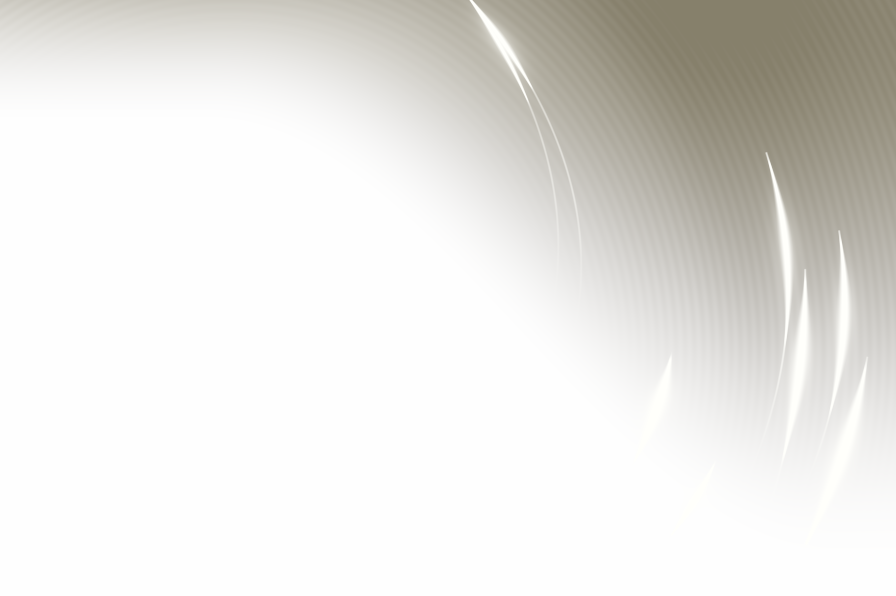
This background is drawn by a WebGL 2 fragment shader. Its source:

```glsl
#version 300 es
precision highp float;
// Soft white backdrop with an olive-grey shaded corner, fine rings and curved light streaks.

uniform vec2 u_resolution;
out vec4 fragColor;

// All lengths are in units of the canvas height.
const vec3 PAPER = vec3(0.996);
const vec3 OLIVE = vec3(0.525, 0.500, 0.420);
const vec3 STONE = vec3(0.530, 0.510, 0.475);
const vec3 LIGHT = vec3(1.0, 1.0, 0.985);

const vec2 RING_CENTER = vec2(0.39, 0.41);
const float RING_PERIOD = 0.0155;
const float RING_DEPTH = 0.022;
const float BAND_RADIUS = 0.85;
const float BAND_DEPTH = 0.07;

const float THREAD_WIDTH = 0.0014;
const float GLOW_WIDTH = 0.010;
const int STREAKS = 8;

// Streak ends: top x, top y, bottom x, bottom y
const vec4 ENDS[STREAKS] = vec4[](
    vec4(0.782, 1.010, 0.961, 0.431),
    vec4(0.782, 1.010, 0.925, 0.471),
    vec4(1.286, 0.743, 1.245, 0.176),
    vec4(1.351, 0.547, 1.284, 0.127),
    vec4(1.408, 0.612, 1.339, 0.157),
    vec4(1.455, 0.400, 1.353, 0.088),
    vec4(1.127, 0.408, 1.059, 0.215),
    vec4(1.200, 0.225, 1.108, 0.078));

// Streak form: sideways bow, body half width, place of widest point, thread strength
const vec4 FORMS[STREAKS] = vec4[](
    vec4(0.078, 0.007, 0.13, 0.50),
    vec4(0.063, 0.005, 0.16, 0.45),
    vec4(0.055, 0.011, 0.27, 0.65),
    vec4(0.018, 0.016, 0.36, 0.60),
    vec4(0.035, 0.013, 0.32, 0.60),
    vec4(0.012, 0.018, 0.50, 0.40),
    vec4(0.008, 0.018, 0.45, 0.00),
    vec4(0.006, 0.009, 0.40, 0.20));

// Shade falls from the top edge; it is deeper and reaches lower on the right.
float shadeAmount(vec2 p, float depth) {
    float top = 0.45 + 0.55 * smoothstep(0.4, 1.2, p.x)
              - 0.08 * smoothstep(1.25, 1.5, p.x);
    float steepFall = pow(1.0 - min(depth, 1.0), 1.75);
    float softFall = 1.0 - smoothstep(0.0, 1.05, depth);
    return top * mix(steepFall, softFall, smoothstep(0.5, 1.2, p.x));
}

// Concentric ripples plus one broad step in tone
float ringShade(vec2 p) {
    float radius = length(p - RING_CENTER);
    float ripple = cos(6.28318 * radius / RING_PERIOD);
    float visible = smoothstep(0.45, 0.8, radius);
    float band = smoothstep(-0.10, 0.04, radius - BAND_RADIUS) - 0.5;
    return RING_DEPTH * ripple * visible + BAND_DEPTH * band * visible;
}

// Coverage of one bowed streak: tapered body, thin thread and halo
float streakLight(vec2 p, vec4 ends, vec4 form, float pixel) {
    float height = ends.y - ends.w;
    float t = (ends.y - p.y) / height;
    float s = clamp(t, 0.0, 1.0);
    float pathX = mix(ends.x, ends.z, s) + form.x * 4.0 * s * (1.0 - s);
    float slope = (ends.z - ends.x + form.x * 4.0 * (1.0 - 2.0 * s)) / height;
    float outside = max(abs(t - 0.5) - 0.5, 0.0) * height;
    float dist = length(vec2((p.x - pathX) * inversesqrt(1.0 + slope * slope), outside));

    float peak = form.z;
    float taper = smoothstep(-0.1 * peak, peak, s)
                * (1.0 - smoothstep(peak, 2.3 * peak, s));
    float halfWidth = form.y * taper;
    float body = 1.0 - smoothstep(halfWidth * 0.25, halfWidth + pixel, dist);
    body *= smoothstep(0.0, 0.12, taper);
    float thread = 1.0 - smoothstep(0.0, THREAD_WIDTH + pixel, dist);
    thread *= form.w * (1.0 - smoothstep(0.55, 1.0, s));
    float halo = 0.35 * taper * exp(-max(dist - halfWidth, 0.0) / GLOW_WIDTH);
    return 1.0 - (1.0 - body) * (1.0 - thread) * (1.0 - halo);
}

void main() {
    vec2 p = gl_FragCoord.xy / u_resolution.y;
    float pixel = 1.0 / u_resolution.y;

    // Backdrop
    float reach = 0.21 + 0.70 * smoothstep(0.35, 1.4, p.x);
    float depth = (1.0 - p.y) / reach;
    float shade = shadeAmount(p, depth);
    shade += ringShade(p) * smoothstep(0.0, 0.4, shade);
    vec3 tint = mix(OLIVE, STONE, smoothstep(0.15, 0.75, depth));
    vec3 color = mix(PAPER, tint, clamp(shade, 0.0, 1.0));

    // Light streaks
    float dimming = 1.0;
    for (int i = 0; i < STREAKS; i++) {
        dimming *= 1.0 - streakLight(p, ENDS[i], FORMS[i], pixel);
    }
    color = mix(color, LIGHT, 1.0 - dimming);

    fragColor = vec4(color, 1.0);
}
```
